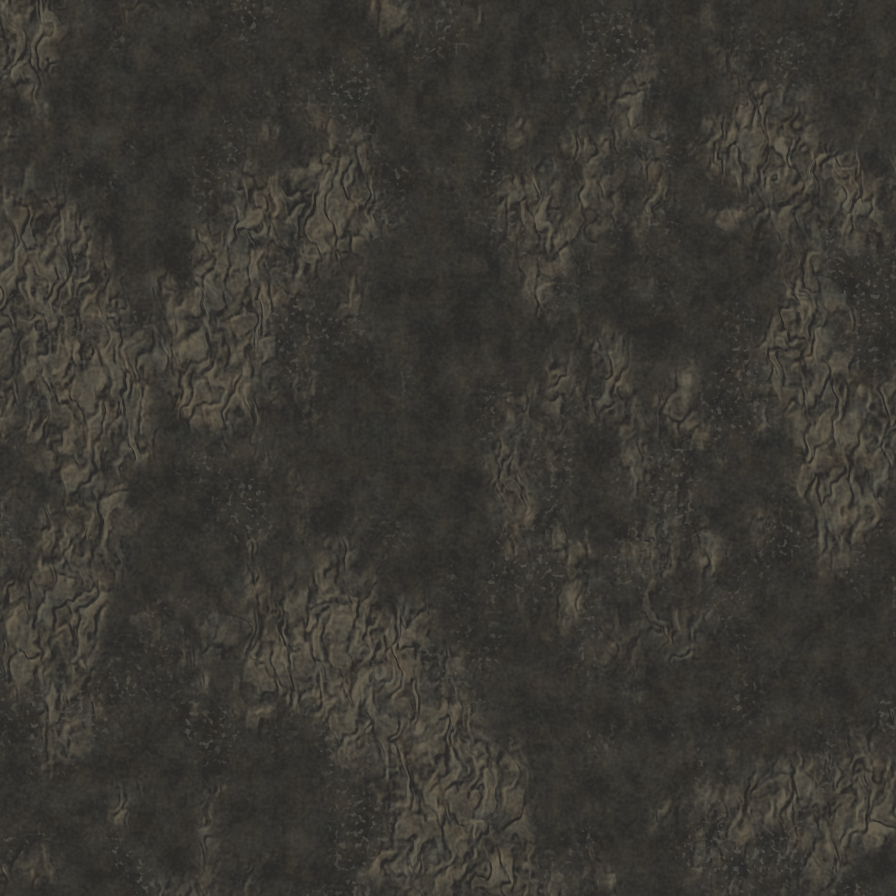
Reproduce this texture procedurally as a WebGL 2 fragment shader.

```glsl
#version 300 es
precision highp float;
// Dark weathered bark: ragged upright patches of wrinkled, side-lit plates
// on a near-black ground. Warped gradient noise gives plates and cracks,
// contour lines give the fine folds, and thresholded noise the loose grit.

uniform vec2 u_resolution;
out vec4 fragColor;

const vec3 GROUND = vec3(0.200, 0.193, 0.178);
const vec3 BARK_LIGHT = vec3(0.358, 0.336, 0.284);
const vec3 GRIT_GREY = vec3(0.350, 0.338, 0.308);
const vec2 PATCH_SCALE = vec2(4.6, 3.0);
const vec2 FRAY_SCALE = vec2(24.0, 15.0);
const vec2 PLATE_SCALE = vec2(43.0, 22.0);
const vec2 WARP_SCALE = vec2(27.0, 19.0);
const vec2 LIGHT_STEP = vec2(-0.0026, 0.0022);
const float WARP_AMOUNT = 0.027;
const float FRAY_AMOUNT = 0.34;
const float CRACK_WIDTH = 0.27;
const float FOLD_DENSITY = 36.0;
const float GRIT_SCALE = 150.0;

// Integer hash, two values in -1..1 per lattice cell
vec2 hash2(vec2 cell) {
    uvec2 v = uvec2(ivec2(cell)) * 1664525u + 1013904223u;
    v.x += v.y * 1664525u;
    v.y += v.x * 1664525u;
    v ^= v >> 16u;
    v.x += v.y * 1664525u;
    v.y += v.x * 1664525u;
    v ^= v >> 16u;
    return vec2(v & 65535u) / 32767.5 - 1.0;
}

// Gradient noise centred on zero
float noise(vec2 p) {
    vec2 i = floor(p), f = p - i;
    vec2 w = f * f * f * (f * (f * 6.0 - 15.0) + 10.0);
    float a = dot(hash2(i), f);
    float b = dot(hash2(i + vec2(1, 0)), f - vec2(1, 0));
    float c = dot(hash2(i + vec2(0, 1)), f - vec2(0, 1));
    float d = dot(hash2(i + vec2(1, 1)), f - vec2(1, 1));
    return mix(mix(a, b, w.x), mix(c, d, w.x), w.y);
}

float fbm(vec2 p, int octaves) {
    float sum = 0.0, amp = 1.0;
    for (int i = 0; i < octaves; i++) {
        sum += amp * noise(p);
        p = p * 2.03 + vec2(17.3, 9.7);
        amp *= 0.56;
    }
    return sum;
}

// Bends straight plates into wrinkles
vec2 wrinkle(vec2 p) {
    vec2 q = p * WARP_SCALE;
    return p + WARP_AMOUNT * vec2(fbm(q + 3.1, 3), fbm(q + 41.7, 3));
}

// Plate height: raised slabs parted by uneven cracks, rough on top
float plateHeight(vec2 p) {
    vec2 q = wrinkle(p) * PLATE_SCALE;
    float n = noise(q) + 0.5 * noise(q * 2.1 + 11.0);
    float slab = smoothstep(0.0, CRACK_WIDTH, abs(n));
    return slab + 0.9 * fbm(q * 1.3 + 29.0, 3);
}

// Fine parallel lines that follow the wrinkles, faded when too fine to draw
float foldLines(vec2 p) {
    vec2 q = wrinkle(p) * PLATE_SCALE * 0.6 + 53.0;
    float phase = FOLD_DENSITY * noise(q);
    float visible = 1.0 - smoothstep(1.8, 3.4, fwidth(phase));
    float area = smoothstep(-0.1, 0.2, noise(p * vec2(23.0, 15.0) + 7.0));
    return sin(phase) * visible * area;
}

// Small soft crumbs gathered in loose clusters
float grit(vec2 p) {
    float crumbs = noise(p * GRIT_SCALE) + 0.6 * noise(p * GRIT_SCALE * 1.8 + 5.0);
    float cluster = smoothstep(-0.12, 0.34, fbm(p * vec2(9.0, 7.0) + 71.0, 5));
    return smoothstep(0.08, 0.42, crumbs) * cluster;
}

void main() {
    vec2 p = gl_FragCoord.xy / u_resolution.y;

    // Where bark survives, with frayed edges
    float cover = fbm(p * PATCH_SCALE + vec2(5.2, 13.8), 5);
    cover += FRAY_AMOUNT * fbm(p * FRAY_SCALE + 61.0, 5);
    float bark = smoothstep(-0.08, 0.27, cover);

    // Side-lit relief and folds
    float height = plateHeight(p);
    float slope = clamp(height - plateHeight(p + LIGHT_STEP), -0.6, 0.6);
    float relief = 0.51 + 0.46 * (height - 0.6) + 0.62 * slope;
    relief += 0.22 * foldLines(p) + 0.45 * fbm(p * vec2(34.0, 20.0) + 83.0, 4);

    // Mottled ground with fine grain over everything
    float mottle = 0.38 * fbm(p * vec2(28.0, 23.0) + 37.0, 5);
    float grain = 0.42 * noise(p * 235.0) + 0.30 * noise(p * 112.0 + 19.0);
    float tone = mix(0.01 + mottle, relief, bark) + grain * (0.7 + 0.3 * bark);
    vec3 color = mix(GROUND, BARK_LIGHT, clamp(tone, -0.2, 1.2));

    // Grit shows most on the ground and along frayed edges
    float fringe = smoothstep(-0.45, 0.0, cover) * (1.0 - 0.6 * bark);
    color = mix(color, GRIT_GREY, 0.72 * grit(p) * (0.3 + 0.7 * fringe));

    // Slight drift between rusty and grey
    float rust = fbm(p * 32.0 + 97.0, 4);
    color *= 1.0 + rust * vec3(0.06, 0.0, -0.05);

    fragColor = vec4(color, 1.0);
}
```
